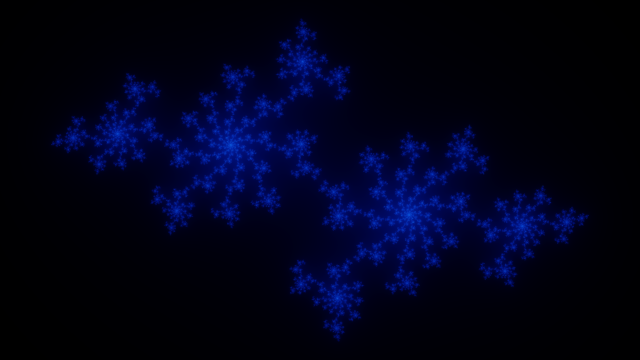
Reproduce this background procedurally as a Shadertoy shader.

```glsl
// Draws a glowing blue Julia set: dust of spiral snowflakes on near-black.

const vec2  JULIA_SEED   = vec2(-0.70176, 0.3842);
const float HALF_HEIGHT  = 1.0;    // plane units from centre to top edge
const int   MAX_STEPS    = 1000;
const float RAMP_STEPS   = 550.0;  // escape steps spanned by the colour ramp
const float BAILOUT      = 16.0;
const int   SAMPLES      = 4;      // antialiasing grid per axis
const float FILTER_WIDTH = 1.35;   // antialiasing footprint
const vec3  RAMP_WEIGHTS = vec3(9.0, 15.0, 8.5);

vec2 complexSquare(vec2 z) {
    return vec2(z.x * z.x - z.y * z.y, 2.0 * z.x * z.y);
}

// Continuous escape time, as a fraction of the colour ramp.
float escapeTime(vec2 z) {
    int steps = 0;
    while (steps < MAX_STEPS && dot(z, z) < BAILOUT * BAILOUT) {
        z = complexSquare(z) + JULIA_SEED;
        steps++;
    }
    if (steps == MAX_STEPS) return 1.0;
    float smoothSteps = float(steps) - log2(0.5 * log2(dot(z, z)));
    return clamp(smoothSteps / RAMP_STEPS, 0.0, 1.0);
}

// Polynomial ramp: black, deep blue, then lighter blue.
vec3 blueRamp(float t) {
    float u = 1.0 - t;
    return RAMP_WEIGHTS * vec3(u * t * t * t, u * u * t * t, u * u * u * t);
}

void mainImage(out vec4 fragColor, in vec2 fragCoord) {
    vec3 color = vec3(0.0);

    // Average a grid of samples to smooth the fine dust.
    for (int j = 0; j < SAMPLES; j++) {
        for (int i = 0; i < SAMPLES; i++) {
            vec2 offset = ((vec2(i, j) + 0.5) / float(SAMPLES) - 0.5) * FILTER_WIDTH;
            vec2 point = (2.0 * (fragCoord + offset) - iResolution.xy) / iResolution.y;
            color += blueRamp(escapeTime(point * HALF_HEIGHT));
        }
    }
    fragColor = vec4(color / float(SAMPLES * SAMPLES), 1.0);
}
```
